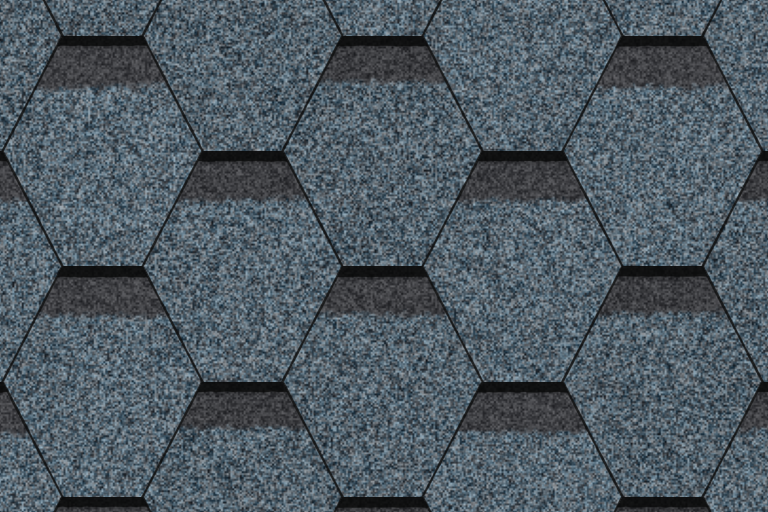
A Shadertoy shader for this texture:

```glsl
// Hexagonal bitumen roof shingles with blue-grey granules, shaded tops and dark slots

const vec2 PERIOD = vec2(0.5469, 0.4502);   // lattice step, in canvas heights
const float HALF_H = 0.2251;                // half the height of a hexagon

float hash(vec2 p) {
    vec3 q = fract(p.xyx * vec3(0.1031, 0.1030, 0.0973));
    q += dot(q, q.yzx + 33.33);
    return fract((q.x + q.y) * q.z);
}

float noise(vec2 p) {
    vec2 i = floor(p), f = fract(p);
    f = f * f * (3.0 - 2.0 * f);
    return mix(mix(hash(i), hash(i + vec2(1, 0)), f.x),
               mix(hash(i + vec2(0, 1)), hash(i + vec2(1, 1)), f.x), f.y);
}

// Signed distances to the slanted sides (x) and to the whole hexagon (y)
vec2 hexagon(vec2 d) {
    d = abs(d);
    float slant = dot(d - vec2(0.1953, 0.0), vec2(0.8873, 0.4612));
    return vec2(slant, max(slant, d.y - HALF_H));
}

void mainImage(out vec4 fragColor, in vec2 fragCoord) {
    vec2 p = fragCoord / iResolution.y;
    float aa = 0.8 / iResolution.y;

    // Two interleaved lattices of hexagons: keep the one that holds this point
    vec2 local = vec2(0.0), id = vec2(0.0), dist = vec2(1.0);
    for (int k = 0; k < 2; k++) {
        vec2 g = (p - vec2(0.2002, 0.705)) / PERIOD + 0.5 * float(k);
        vec2 cell = floor(g + 0.5);
        vec2 d = (g - cell) * PERIOD;
        vec2 h = hexagon(d);
        if (h.y < dist.y) {
            dist = h;
            local = d;
            id = cell * 2.0 - float(k) + 40.0;
        }
    }
    float tone = hash(id) - 0.5;
    float tilt = hash(id + 17.3) - 0.5;

    // Granules: fine brightness, fine hue and broad mottling
    float grain = 0.8 * (noise(p * 270.0) - 0.5) + 0.4 * (noise(p * 150.0 + 31.0) - 0.5);
    float hue = noise(p * 230.0 + 71.0);
    float mottle = noise(p * 24.0) + noise(p * 55.0 + 9.0) - 1.0;

    vec3 face = mix(vec3(0.345, 0.355, 0.37), vec3(0.315, 0.415, 0.48), hue);
    face *= 1.0 + 0.06 * tone + 0.05 * mottle;
    face += grain * vec3(0.47, 0.48, 0.48);

    vec3 shade = vec3(0.243, 0.246, 0.26) * (1.0 + 0.08 * tone);
    shade += grain * 0.24;

    // Shaded band below the top edge, with a ragged granular border
    float depth = HALF_H - local.y;
    float border = 0.095 + 0.010 * tone + 0.05 * tilt * local.x
                 + 0.014 * (noise(p * 110.0 + 5.0) - 0.5) + 0.004 * mottle;
    vec3 color = mix(shade, face, smoothstep(-0.008, 0.008, depth - border));

    // Soft shadow beside the slot, then the slot and the slanted seams
    color *= 1.0 - 0.25 * (1.0 - smoothstep(0.018, 0.032, depth));
    float slotEdge = 0.0205 + 0.002 * tilt + 0.002 * (noise(p * 90.0) - 0.5);
    float slot = 1.0 - smoothstep(-aa, aa, depth - slotEdge);
    float seamHalf = 0.0023 + 0.0008 * (noise(p * 40.0 + 3.0) - 0.5);
    float seam = 1.0 - smoothstep(-aa, aa, -dist.x - seamHalf);
    color = mix(color, vec3(0.085, 0.088, 0.09) + 0.06 * grain, seam * 0.95);
    color = mix(color, vec3(0.06, 0.063, 0.065) + 0.04 * grain, slot);

    fragColor = vec4(clamp(color, 0.0, 1.0), 1.0);
}
```
